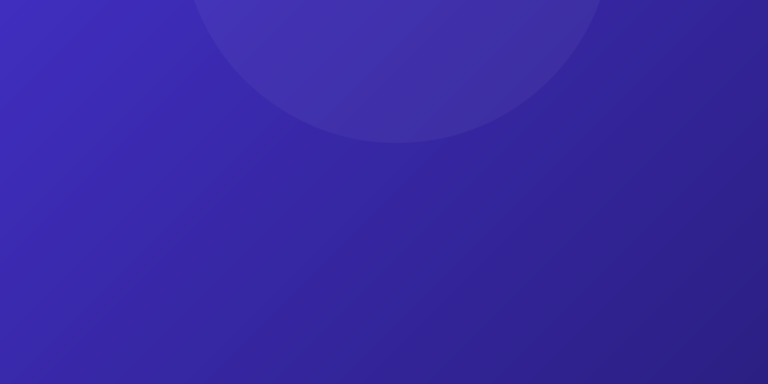
Write a Shadertoy shader that draws this background.

```glsl
// A calm indigo backdrop: a diagonal gradient from bright top left to deep
// bottom right, with a large translucent white disc hanging off the top edge.
// The gradient is a linear ramp; the disc is an antialiased circle distance.

void mainImage(out vec4 fragColor, in vec2 fragCoord)
{
    // Canvas units: height is 1, origin at the lower left
    vec2 p = fragCoord / iResolution.y;
    float aspect = iResolution.x / iResolution.y;
    float pixel = 1.0 / iResolution.y;

    // Diagonal ramp at 45 degrees, from the top left to the bottom right corner
    float ramp = (p.x + 1.0 - p.y) / (aspect + 1.0);
    vec3 color = mix(vec3(0.251, 0.180, 0.749), vec3(0.169, 0.122, 0.514), ramp);

    // Faint disc, centred above the canvas
    vec2 discCenter = vec2(0.517 * aspect, 1.189);
    float discDistance = length(p - discCenter) - 0.5615;
    float disc = 1.0 - smoothstep(-pixel, pixel, discDistance);
    color = mix(color, vec3(1.0), 0.04 * disc);

    fragColor = vec4(color, 1.0);
}
```
